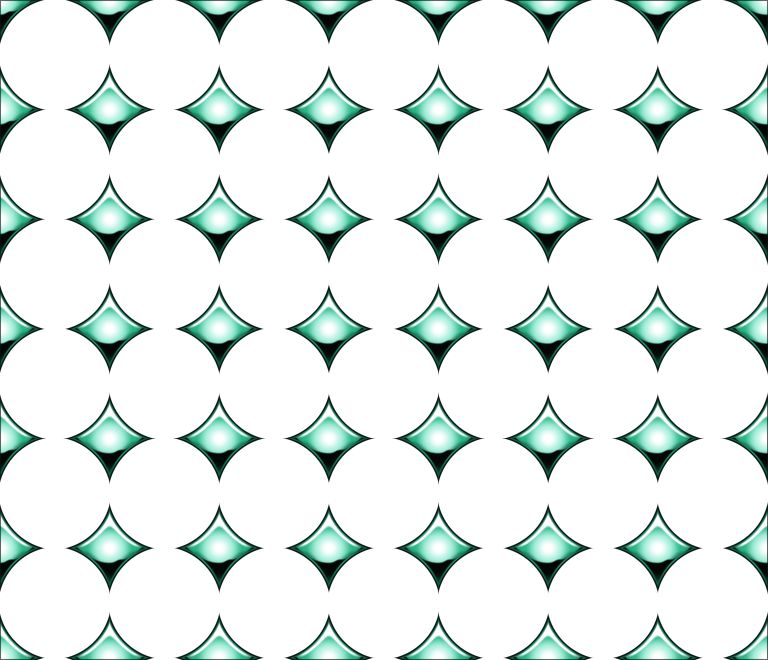
Give the GLSL for this pattern, as a Shadertoy shader.

```glsl
const float COLUMNS = 7.005;
const float ARC_CENTER = 0.53;
const float ARC_RADIUS = 0.545;

const vec3 WHITE = vec3(1.0);
const vec3 MINT = vec3(0.64, 0.93, 0.85);
const vec3 GREEN = vec3(0.17, 0.71, 0.53);
const vec3 DEEP_GREEN = vec3(0.08, 0.38, 0.28);
const vec3 INK = vec3(0.03, 0.09, 0.07);

// Soft step centred on an edge
float over(float edge, float x, float blur) {
    return smoothstep(edge - blur, edge + blur, x);
}

// Depth inside a star bounded by four arcs centred beyond the cell corners
float starDepth(vec2 p, float rounding) {
    vec2 q = vec2(sqrt(p.x * p.x + rounding * rounding), abs(p.y));
    return distance(q, vec2(ARC_CENTER)) - ARC_RADIUS;
}

// Glow fading from a white heart to deep green side tips
vec3 glow(vec2 p) {
    float r = length(p * vec2(1.0, 1.05));
    vec3 color = mix(WHITE, MINT, smoothstep(0.02, 0.14, r));
    color = mix(color, GREEN, smoothstep(0.11, 0.22, r));
    return mix(color, DEEP_GREEN, smoothstep(0.22, 0.33, r));
}

// Height of the wavy bowl where the dark reflection begins
float bowlHeight(float x) {
    float bump = (x - 0.085) / 0.04;
    return -0.132 + 1.6 * x * x + 0.016 * exp(-bump * bump);
}

vec3 gem(vec2 p, float depth, float px) {
    float blur = max(px * 0.8, 0.009);
    vec3 color = glow(p);

    // White crescent above the rounded dome
    float crescent = over(-0.047, -starDepth(p, 0.04), blur);
    crescent *= smoothstep(-0.005, 0.045, p.y);
    color = mix(color, WHITE, crescent);

    // Shade gathering along the lower flanks
    float flank = (1.0 - smoothstep(0.02, 0.075, depth)) * smoothstep(0.0, 0.05, -p.y);
    color = mix(color, DEEP_GREEN, 0.75 * flank);

    // Dark reflection in the lower point
    float below = bowlHeight(p.x) - p.y;
    vec3 shadow = mix(INK * 0.3, DEEP_GREEN, smoothstep(0.08, 0.24, below));
    color = mix(color, shadow, over(0.002, below, blur * 1.2));

    // Green bevel and dark outline
    vec3 bevel = mix(GREEN, DEEP_GREEN, smoothstep(0.12, 0.30, length(p)));
    color = mix(bevel, color, over(0.026, depth, blur));
    return mix(INK, color, over(0.0135, depth, max(px * 0.7, 0.005)));
}

void mainImage(out vec4 fragColor, in vec2 fragCoord) {
    float pitch = iResolution.x / COLUMNS;
    float px = 1.0 / pitch;

    // Lattice anchored at the upper left corner
    vec2 grid = (fragCoord - vec2(0.0, iResolution.y)) / pitch;
    vec2 p = fract(grid + 0.5) - 0.5;
    float depth = starDepth(p, 0.0);
    vec3 color = gem(p, depth, px);

    // Thin outline where the canvas cuts a star
    vec2 inset = min(fragCoord, iResolution.xy - fragCoord) / pitch;
    float cut = 1.0 - over(0.010, min(inset.x, inset.y), px * 0.5);
    color = mix(color, INK, 0.65 * cut);

    color = mix(WHITE, color, over(0.0, depth, px * 0.7));
    fragColor = vec4(color, 1.0);
}
```
